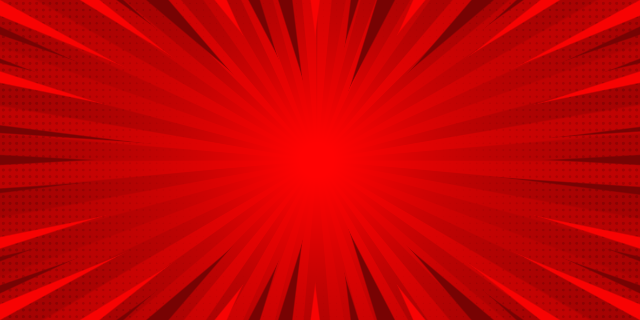
This background is drawn by a WebGL 2 fragment shader. Its source:

```glsl
#version 300 es
precision highp float;
// Red comic burst: soft rays around a glowing centre, edge spikes and halftone dots.

uniform vec2 u_resolution;
out vec4 outColor;

float hash(float n) {
    n = fract(n * 0.1031);
    n *= n + 33.33;
    return fract(n * (n + n));
}

// Tone of one ray: alternating light and dark with a little variation.
float rayTone(float index) {
    return mod(index, 2.0) - 0.5 + 0.7 * (hash(index + 61.0) - 0.5);
}

// Rays of five degrees each, blended over a soft border.
float rays(vec2 p, float pixel) {
    float sector = degrees(atan(p.y, abs(p.x) + 1e-5)) / 5.0;
    float index = floor(sector);
    float border = clamp(12.0 * pixel / (length(p) + 1e-4), 0.12, 1.0);
    float blend = smoothstep(1.0 - border, 1.0, fract(sector));
    return mix(rayTone(index), rayTone(index + 1.0), blend);
}

// Wedge that opens outward from its tip along a radial direction.
float spike(vec2 p, float angle, float tip, float slope, float pixel) {
    vec2 dir = vec2(cos(radians(angle)), sin(radians(angle)));
    float along = dot(p, dir) - tip;
    float across = abs(p.x * dir.y - p.y * dir.x);
    return smoothstep(-pixel, pixel, slope * along - across);
}

void main() {
    float pixel = 1.0 / u_resolution.y;
    vec2 p = (gl_FragCoord.xy - 0.5 * u_resolution) * pixel;
    vec2 q = abs(p);
    vec2 fromGlow = p + vec2(0.01, 0.0);
    float r = length(fromGlow);

    // Radial falloff and rays
    float red = 0.68 + 0.34 * exp(-pow(r / 0.42, 1.35));
    red += 0.075 * rays(fromGlow, pixel) * smoothstep(0.03, 0.5, r);

    // Halftone dots growing toward the left and right sides
    vec2 cell = fract(p * 48.0) - 0.5;
    float dotSize = 0.08 + 0.15 * smoothstep(0.25, 1.0, q.x);
    float dots = 1.0 - smoothstep(-24.0 * pixel, 24.0 * pixel, length(cell) - dotSize);
    red -= 0.11 * dots * smoothstep(0.2, 0.9, r);

    // Spikes as angle in degrees, tip radius and slope, mirrored to all quadrants
    vec3 darkSpikes[5] = vec3[5](
        vec3(0.0, 0.714, 0.055), vec3(17.2, 0.95, 0.07), vec3(22.0, 0.846, 0.05),
        vec3(38.7, 0.687, 0.06), vec3(44.7, 0.407, 0.08));
    vec3 brightSpikes[4] = vec3[4](
        vec3(14.5, 0.718, 0.055), vec3(25.4, 0.703, 0.055),
        vec3(34.9, 0.587, 0.06), vec3(58.3, 0.465, 0.13));

    float dark = 0.0;
    for (int i = 0; i < 5; i++) {
        vec3 s = darkSpikes[i];
        dark = max(dark, spike(q, s.x, s.y, s.z, pixel));
    }
    // Uneven dark spikes whose length depends on the side
    float rightSide = step(0.0, p.x);
    float diagonal = step(0.0, p.x * p.y);
    dark = max(dark, spike(q, 5.5, mix(0.6, 0.77, diagonal), 0.03, pixel));
    dark = max(dark, spike(q, 67.7, mix(0.357, 0.253, rightSide), 0.09, pixel));
    dark = max(dark, spike(q, 77.8, mix(0.272, 0.378, rightSide), 0.09, pixel));

    float bright = spike(vec2(p.x + 0.015, q.y), 90.0, 0.39, 0.13, pixel);
    for (int i = 0; i < 4; i++) {
        vec3 s = brightSpikes[i];
        bright = max(bright, spike(q, s.x, s.y, s.z, pixel));
    }

    red = mix(red, 0.47, dark);
    red = mix(red, 0.97, bright);
    outColor = vec4(clamp(red, 0.0, 1.0), 0.01, 0.01, 1.0);
}
```
